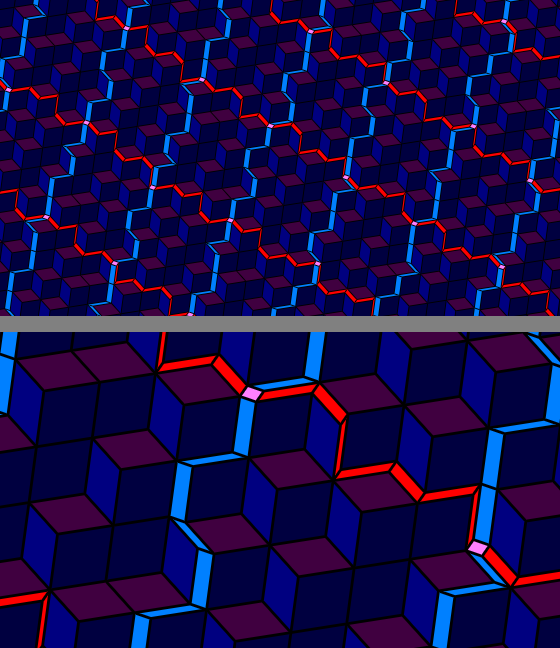
Top: the whole. Bottom: its middle third, enlarged.
A WebGL 1 fragment shader for this pattern:

```glsl
precision highp float;
uniform vec2 u_resolution;

// Five line families: three long cube edges, then the blue and red ribbons.
vec2 edge[5];  // tile edge crossed by each family
vec3 grid[5];  // line index = dot(grid.xy, point) + grid.z

float cross2(vec2 a, vec2 b) { return a.x * b.y - a.y * b.x; }

// Finds the point x where dot(a, x) = r.x and dot(b, x) = r.y
vec2 solve(vec2 a, vec2 b, vec2 r) {
  return vec2(r.x * b.y - r.y * a.y, a.x * r.y - b.x * r.x) / cross2(a, b);
}

// Face colour for a tile spanned by families i < j
vec3 tileColor(int i, int j) {
  if (i == 3) return vec3(1.0, 0.5, 1.0);
  if (j == 4) return vec3(1.0, 0.0, 0.0);
  if (j == 3) return vec3(0.0, 0.5, 1.0);
  if (j == 1) return vec3(0.25, 0.0, 0.25);
  return i == 0 ? vec3(0.0, 0.0, 0.25) : vec3(0.0, 0.0, 0.5);
}

// Lower corner of the tile dual to the crossing of lines k.x of i and k.y of j
vec2 tileCorner(int i, int j, vec2 k, vec2 crossing) {
  vec2 corner = vec2(0.0);
  for (int f = 0; f < 5; f++) {
    float index = ceil(dot(grid[f].xy, crossing) + grid[f].z);
    if (f == i) index = k.x;
    if (f == j) index = k.y;
    corner += index * edge[f];
  }
  return corner;
}

void main() {
  edge[0] = vec2(1.0, 0.157);
  edge[1] = vec2(0.512, -0.567);
  edge[2] = vec2(-0.134, -1.0);
  edge[3] = vec2(0.295, -0.102);
  edge[4] = vec2(-0.138, -0.197);
  grid[0] = vec3(2.6, -2.17, 0.5);
  grid[1] = vec3(2.55, 1.275, 0.3);
  grid[2] = vec3(1.45, 3.9, 0.7);
  grid[3] = vec3(1.0, 0.0, 0.0);
  grid[4] = vec3(0.0, 1.0, 0.0);

  float pixel = 17.0 / u_resolution.y;
  vec2 p = gl_FragCoord.xy * pixel - vec2(5.354, 17.04);

  // Invert the average map from the line plane to the tiling
  vec2 mapU = vec2(0.0), mapV = vec2(0.0), shift = vec2(0.0);
  for (int f = 0; f < 5; f++) {
    mapU += grid[f].x * edge[f];
    mapV += grid[f].y * edge[f];
    shift += (grid[f].z + 0.5) * edge[f];
  }
  vec2 guess = vec2(cross2(p - shift, mapV), cross2(mapU, p - shift)) / cross2(mapU, mapV);

  // Test the tiles of all nearby crossings, for every pair of families
  vec3 color = vec3(0.0);
  for (int i = 0; i < 4; i++) {
    for (int j = 1; j < 5; j++) {
      if (j <= i) continue;
      vec2 offset = vec2(grid[i].z, grid[j].z);
      vec2 nearest = floor(vec2(dot(grid[i].xy, guess), dot(grid[j].xy, guess)) + offset + 0.5);
      float area = cross2(edge[i], edge[j]);
      for (int n = 0; n < 9; n++) {
        float row = floor((float(n) + 0.5) / 3.0);
        vec2 k = nearest + vec2(float(n) - 3.0 * row, row) - 1.0;
        vec2 crossing = solve(grid[i].xy, grid[j].xy, k - offset);
        vec2 local = p - tileCorner(i, j, k, crossing);
        vec2 st = vec2(cross2(local, edge[j]), cross2(edge[i], local)) / area;
        vec2 inset = min(st, 1.0 - st) * abs(area) / vec2(length(edge[j]), length(edge[i]));
        float d = min(inset.x, inset.y);
        // Dark outline along the tile border
        if (d >= 0.0) color = tileColor(i, j) * clamp((d - 0.025) / pixel + 0.5, 0.0, 1.0);
      }
    }
  }
  gl_FragColor = vec4(color, 1.0);
}
```
